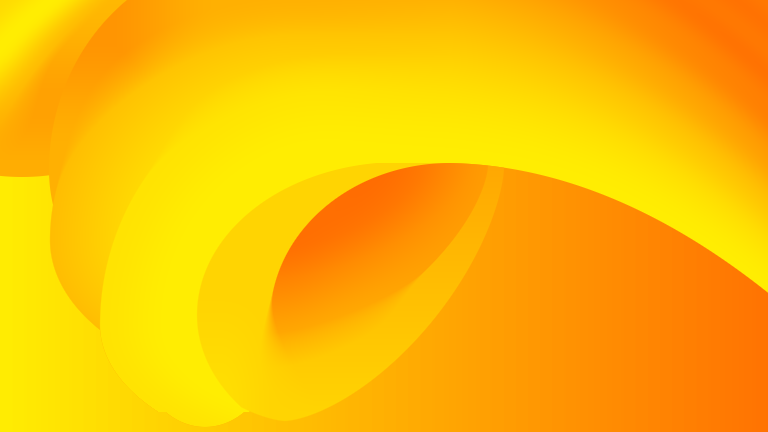
Reproduce this background procedurally as a WebGL 1 fragment shader.

```glsl
precision highp float;

uniform vec2 u_resolution;

// Soft coverage of the region where the signed distance is negative
float cover(float dist, float width) {
    return clamp(0.5 - dist / width, 0.0, 1.0);
}

// Normalised radius of a lobe, rounded on the left and endless to the right
float lobe(vec2 p, vec2 center, float left, float up, float down) {
    vec2 q = p - center;
    return length(vec2(min(q.x, 0.0) / left, q.y / (q.y < 0.0 ? up : down)));
}

// Normalised radius of a slightly pointed oval
float pointedOval(vec2 p, vec2 center, vec2 radii) {
    vec2 q = pow(abs(p - center) / radii + 1e-4, vec2(1.55));
    return pow(q.x + q.y, 1.0 / 1.55);
}

// Backdrop: horizontal ramp with faint vertical steps
float backdropTone(float x) {
    float stepped = (floor(x / 0.12) + 0.5) * 0.12;
    return 0.93 - 0.0625 * mix(x, stepped, 0.7);
}

// Folded ribbon in the upper left corner
float cornerTone(vec2 p) {
    float along = p.x + 0.8 * p.y + 0.12 * sin(p.y * 3.0);
    float front = 0.85 + 0.08 * exp(-pow((along - 0.5) / 0.3, 2.0));
    front -= 0.12 * smoothstep(0.6, 1.1, along);
    front = mix(front, 0.68, smoothstep(0.5, 1.5, p.y));
    float back = mix(0.72, 0.63, smoothstep(0.0, 1.0, p.y));
    back = mix(back, 0.68, smoothstep(1.1, 1.7, p.y));
    float fold = cover(along - 1.08, 0.1 + 0.2 * smoothstep(0.5, 1.3, p.y));
    return mix(back, front, fold);
}

// Sweeping band: bright along its lower rim, deep orange far above it
float bandTone(vec2 p, float rim) {
    float height = max(rim - p.y, 0.0);
    float reach = 3.3 - 0.34 * max(p.x - 4.5, 0.0);
    float depth = smoothstep(0.0, 1.0, height / reach);
    float streak = sin(height * 13.0 + p.x) * smoothstep(5.0, 7.0, p.x);
    return mix(0.93, 0.46, depth) + 0.012 * streak * depth;
}

// Inside of the curl: dark hollow framed by a lighter crescent
float hollowTone(vec2 p, float pixel) {
    float crescent = 0.66 + 0.07 * (p.y - 1.7);
    float inner = pointedOval(p, vec2(2.75, 1.66), vec2(2.13, 1.84));
    float core = pointedOval(p, vec2(2.85, 1.63), vec2(1.65, 1.0));
    float dark = mix(0.46, 0.69, smoothstep(0.4, 1.08, inner));
    dark -= 0.07 * smoothstep(3.2, 4.8, p.x);
    dark -= 0.025 * cover(core - 1.0, 0.3);
    float width = mix(pixel, 0.35, smoothstep(2.7, 3.4, p.y));
    return mix(crescent, dark, cover((inner - 1.0) * 1.8, width));
}

void main() {
    // Canvas is 4.32 units tall, y measured down from the top
    float pixel = 4.32 / u_resolution.y;
    vec2 p = vec2(gl_FragCoord.x, u_resolution.y - gl_FragCoord.y) * pixel;
    float tone = backdropTone(p.x);

    float corner = lobe(vec2(-abs(p.x - 0.22), p.y), vec2(0.0, 1.0), 1.3, 20.0, 0.77);
    tone = mix(tone, cornerTone(p), cover((corner - 1.0) * 0.77, pixel));

    // Lower rim of the band and the slanted limit of the layered body
    float bend = max(p.x - 4.5, 0.0);
    float rim = 1.63 + 0.02 * bend + 0.122 * bend * bend;
    float slant = (1.24 * (p.x - 2.48) + p.y - 4.13) / 1.6;
    float limit = min((p.y - rim) / sqrt(1.0 + 0.06 * bend * bend), slant);

    // Three nested layers, from the outermost to the brightest
    float outer = lobe(p, vec2(2.5, 1.7), 2.01, 2.15, 1.75);
    float middle = lobe(p, vec2(3.0, 2.4), 2.5, 2.25, 1.5);
    float bright = lobe(p, vec2(3.4, 3.25), 2.4, 2.52, 1.33);
    float toe = length((p - vec2(2.05, 3.4)) / vec2(0.7, 0.87));
    float brightDist = max((bright - 1.0) * 2.0, p.y - 4.12);
    float toeCover = cover((toe - 1.0) * 0.8, pixel);
    float middleSoft = mix(0.35, pixel, smoothstep(0.5, 1.9, p.y));
    float brightSoft = mix(0.3, pixel, smoothstep(0.8, 1.8, p.y));
    float middleCover = cover((middle - 1.0) * 2.0, middleSoft);
    float brightCover = max(cover(brightDist, brightSoft), toeCover);

    float layers = mix(0.58, 0.69, max(smoothstep(0.3, 1.5, p.y), smoothstep(1.0, 2.2, p.x)));
    layers = mix(layers, 0.74 + 0.35 * (1.0 - middle), middleCover);
    layers = mix(layers, 0.93 - 0.04 * smoothstep(0.7, 1.0, bright), brightCover);
    layers = mix(layers, bandTone(p, rim), smoothstep(2.8, 5.0, p.x));

    float body = max(cover((outer - 1.0) * 2.0, pixel), max(middleCover, brightCover));
    body = max(min(body, cover(limit, pixel)), toeCover);
    tone = mix(tone, layers, body);

    // Curl: pale lip around the hollow
    float lip = lobe(p, vec2(4.0, 3.15), 2.03, 1.53, 1.48);
    float curl = pointedOval(p, vec2(2.85, 1.68), vec2(2.19, 2.53));
    float curlDist = max(max((lip - 1.0) * 1.6, (curl - 1.0) * 2.0), rim - p.y);
    float hollow = lobe(p, vec2(4.5, 3.2), 1.8, 1.57, 1.6);
    float hollowSoft = mix(pixel, 0.3, smoothstep(2.9, 3.8, p.y));
    float lipTone = 0.83 + 0.04 * smoothstep(2.8, 4.0, p.y) * smoothstep(2.8, 2.2, p.x);
    float hollowCover = cover((hollow - 1.0) * 1.6, hollowSoft);
    float curlTone = mix(lipTone, hollowTone(p, pixel), hollowCover);
    tone = mix(tone, curlTone, cover(curlDist, pixel));

    gl_FragColor = vec4(1.0, tone, 0.008, 1.0);
}
```
